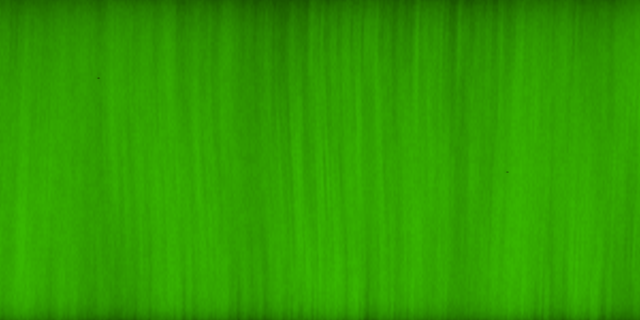
Write a Shadertoy shader that draws this texture.

```glsl
// Green stained wood veneer with fine, gently leaning vertical grain.
// Stretched value noise at several widths makes the streaks; soft shading
// darkens the top and bottom edges, and a few tiny pits are scattered.

const vec3  TINT         = vec3(0.304, 1.0, 0.004); // colour per unit of green
const float BASE_GREEN   = 0.651;
const float MIN_GREEN    = 0.34;
const float MAX_GREEN    = 0.715;
const float BAND_AMOUNT  = 0.085;  // broad tone bands
const float STRIP_AMOUNT = 0.070;  // medium strips
const float FIBRE_AMOUNT = 0.100;  // thin fibres
const float GRAIN_AMOUNT = 0.056;  // fine mottling
const float LEAN_AMOUNT  = 0.09;   // sideways drift of the grain
const float TOP_FADE     = 0.075;
const float BOTTOM_FADE  = 0.032;
const float EDGE_SHADE   = 0.20;
const float UPPER_SHADE  = 0.055;
const float PIT_CELLS    = 6.0;
const float PIT_CHANCE   = 0.035;
const float PIT_SHADE    = 0.24;

float hash(vec2 p) {
    vec3 q = fract(vec3(p.xyx) * 0.1031);
    q += dot(q, q.yzx + 33.33);
    return fract((q.x + q.y) * q.z);
}

// Smooth value noise, centred on zero
float noise(vec2 p) {
    vec2 cell = floor(p);
    vec2 f = fract(p);
    f = f * f * (3.0 - 2.0 * f);
    float low  = mix(hash(cell), hash(cell + vec2(1.0, 0.0)), f.x);
    float high = mix(hash(cell + vec2(0.0, 1.0)), hash(cell + vec2(1.0)), f.x);
    return mix(low, high, f.y) - 0.5;
}

// Bend the vertical grain lines into slow, leaning curves
vec2 bendGrain(vec2 p) {
    float lean = noise(vec2(p.x * 2.6 + 7.0, p.y * 1.1 + 3.0));
    return vec2(p.x - 0.025 * p.y + LEAN_AMOUNT * lean, p.y);
}

float woodGrain(vec2 p) {
    vec2 g = bendGrain(p);
    float bands  = noise(g * vec2(7.0, 0.8) + 11.0);
    float strips = noise(g * vec2(23.0, 1.2) + 37.0);
    float fibres = 0.55 * noise(g * vec2(62.0, 2.2) + 71.0)
                 + 0.45 * noise(g * vec2(115.0, 4.5) + 93.0);
    float patches = 0.9 + 1.2 * noise(p * vec2(4.0, 2.2) + 53.0);
    float mottle = 0.65 * noise(p * vec2(150.0, 95.0) + 17.0)
                 + 0.35 * noise(p * vec2(70.0, 28.0) + 29.0);
    return BAND_AMOUNT * bands + STRIP_AMOUNT * strips
         + FIBRE_AMOUNT * fibres * patches + GRAIN_AMOUNT * mottle;
}

float edgeShade(float y) {
    float top = exp(-(1.0 - y) / TOP_FADE);
    float bottom = exp(-y / BOTTOM_FADE);
    return EDGE_SHADE * (top + bottom) + UPPER_SHADE * smoothstep(0.3, 1.0, y);
}

// Sparse small pits, one possible per cell
float pits(vec2 p, float pixel) {
    vec2 cell = floor(p * PIT_CELLS);
    float present = step(hash(cell + 131.0), PIT_CHANCE);
    vec2 offset = vec2(hash(cell + 151.0), hash(cell + 173.0));
    vec2 centre = (cell + 0.15 + 0.7 * offset) / PIT_CELLS;
    float radius = mix(0.0015, 0.004, hash(cell + 197.0));
    float d = length((p - centre) * vec2(0.8, 1.2)) - radius;
    return present * (1.0 - smoothstep(-pixel, pixel, d));
}

void mainImage(out vec4 fragColor, in vec2 fragCoord) {
    vec2 p = fragCoord / iResolution.y;
    float pixel = 1.0 / iResolution.y;

    float green = BASE_GREEN + woodGrain(p) - edgeShade(p.y);
    green -= PIT_SHADE * pits(p, pixel);
    green = clamp(green, MIN_GREEN, MAX_GREEN);

    fragColor = vec4(TINT * green, 1.0);
}
```
